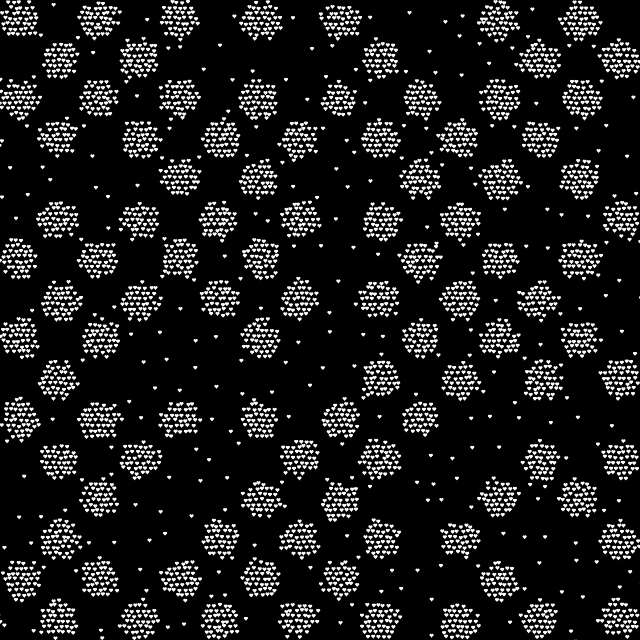
This pattern is drawn by a Shadertoy shader. Its source:

```glsl
// Round clusters of tiny white hearts on a checkerboard, with sparse hearts scattered between.

const vec3 BACKGROUND = vec3(0.0);
const vec3 HEART_COLOR = vec3(1.0);
const float CELLS = 16.0;            // checkerboard cells per canvas height
const float CLUSTER_CHANCE = 0.72;   // share of the dark squares that are filled
const float CLUSTER_RADIUS = 0.48;   // in cells
const float CLUSTER_SHIFT = 0.08;    // wander of the cluster centres, in cells
const float EDGE_ROUGHNESS = 0.16;   // raggedness of the cluster rim, in cells
const float SPARSE_GAP = 0.12;       // clear ring around each cluster, in cells
const float DENSE_GRAINS = 121.0;    // grains per canvas height
const float SPARSE_GRAINS = 22.0;
const float DENSE_JITTER = 0.42;     // in grain spacings
const float SPARSE_JITTER = 0.7;
const float HEART_SCALE = 0.0053;    // in canvas heights
const float FAR = 10.0;

float hash(vec2 p) {
    return fract(sin(dot(p, vec2(127.1, 311.7))) * 43758.5453);
}

vec2 hash2(vec2 p) {
    return vec2(hash(p), hash(p + 57.3));
}

float dot2(vec2 v) {
    return dot(v, v);
}

// Signed distance to a heart standing on its tip at the origin, about 1.1 tall.
float heartDistance(vec2 p) {
    p.x = abs(p.x);
    if (p.x + p.y > 1.0) return length(p - vec2(0.25, 0.75)) - sqrt(2.0) / 4.0;
    float toNotch = dot2(p - vec2(0.0, 1.0));
    float toSide = dot2(p - 0.5 * max(p.x + p.y, 0.0));
    return sqrt(min(toNotch, toSide)) * sign(p.x - p.y);
}

// Distance in cells from the rim of the nearest cluster; negative inside.
float clusterEdge(vec2 uv) {
    vec2 cell = uv * CELLS;
    // Diagonal axes turn the checkerboard into a plain grid of diamonds.
    vec2 diagonal = 0.5 * vec2(cell.x + cell.y, cell.x - cell.y);
    vec2 id = floor(diagonal + vec2(0.5, 0.0));
    if (hash(id + 11.7) > CLUSTER_CHANCE) return FAR;
    vec2 middle = id + vec2(0.0, 0.5);
    vec2 center = vec2(middle.x + middle.y, middle.x - middle.y);
    center += CLUSTER_SHIFT * (hash2(id + 31.9) - 0.5);
    return length(cell - center) - CLUSTER_RADIUS;
}

// Distance to the nearest heart of one staggered, jittered grid.
float heartField(vec2 uv, float density, float jitter, bool clustered) {
    vec2 base = floor(uv * density);
    float nearest = FAR;
    for (int y = -1; y <= 1; y++) {
        for (int x = -1; x <= 1; x++) {
            vec2 id = base + vec2(x, y);
            vec2 grain = id + 0.5 + jitter * (hash2(id + density) - 0.5);
            grain.x += 0.5 * mod(id.y, 2.0);
            grain /= density;

            float edge = clusterEdge(grain);
            float roughness = EDGE_ROUGHNESS * (hash(id + 83.1) - 0.5);
            bool keep = clustered ? edge + roughness < 0.0 : edge > SPARSE_GAP;
            if (keep) {
                vec2 local = (uv - grain) / HEART_SCALE + vec2(0.0, 0.55);
                nearest = min(nearest, heartDistance(local) * HEART_SCALE);
            }
        }
    }
    return nearest;
}

void mainImage(out vec4 fragColor, in vec2 fragCoord) {
    vec2 uv = fragCoord / iResolution.y;
    float dense = heartField(uv, DENSE_GRAINS, DENSE_JITTER, true);
    float sparse = heartField(uv, SPARSE_GRAINS, SPARSE_JITTER, false);

    // Blend over about one pixel for a smooth edge.
    float softness = 0.6 / iResolution.y;
    float coverage = 1.0 - smoothstep(-softness, softness, min(dense, sparse));
    fragColor = vec4(mix(BACKGROUND, HEART_COLOR, coverage), 1.0);
}
```
